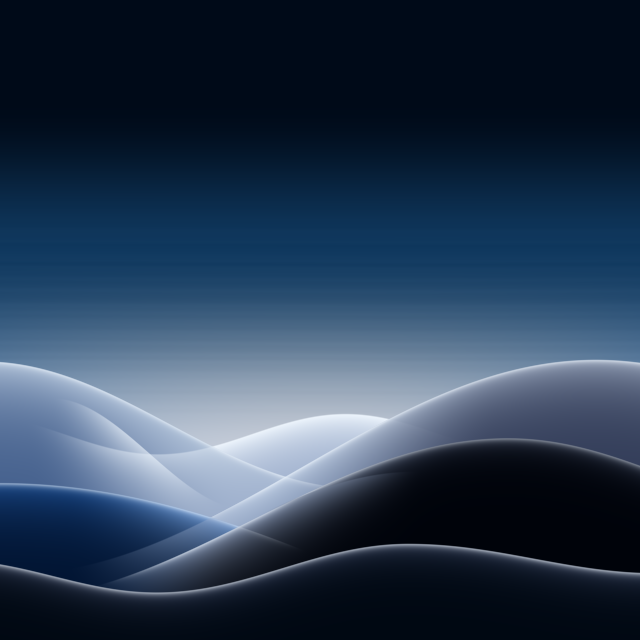
Write a WebGL 2 fragment shader that draws this background.

```glsl
#version 300 es
precision highp float;
// Translucent, softly lit hills under a deep blue sky that pales at the horizon.
uniform vec2 u_resolution;
out vec4 outColor;

const float PI = 3.14159265;

// Sky
const vec3 NIGHT = vec3(0.0, 0.04, 0.095);
const vec3 NAVY = vec3(0.06, 0.22, 0.37);
const vec3 HAZE = vec3(0.80, 0.82, 0.86);
const vec3 SIDE_HAZE = vec3(0.60, 0.70, 0.82);
const float STREAKS = 0.014;

// Hills
const vec3 WHITE = vec3(0.93, 0.96, 0.99);
const vec3 MIST = vec3(0.60, 0.67, 0.79);
const vec3 STEEL = vec3(0.25, 0.36, 0.54);
const vec3 SLATE = vec3(0.19, 0.23, 0.34);
const vec3 COBALT = vec3(0.10, 0.28, 0.53);
const vec3 DEEP_BLUE = vec3(0.0, 0.07, 0.18);
const vec3 INK = vec3(0.0, 0.012, 0.04);
const vec3 SHORE = vec3(0.0, 0.03, 0.07);
const float RIM_WIDTH = 0.004;

// Crest and valley of each ridge
const vec2 FAR_CREST = vec2(0.540, 0.353), FAR_VALLEY = vec2(0.247, 0.290);
const vec2 LEFT_CREST = vec2(-0.026, 0.435), LEFT_VALLEY = vec2(0.560, 0.237);
const vec2 FOLD_CREST = vec2(0.078, 0.378), FOLD_VALLEY = vec2(0.391, 0.203);
const vec2 RIGHT_CREST = vec2(0.931, 0.4375), RIGHT_VALLEY = vec2(0.013, 0.102);
const vec2 BLUE_CREST = vec2(0.0, 0.245), BLUE_VALLEY = vec2(1.302, -0.113);
const vec2 DARK_CREST = vec2(0.794, 0.315), DARK_VALLEY = vec2(0.0, 0.0625);
const vec2 DARK_END = vec2(1.315, 0.188);
const vec2 INNER_CREST = vec2(0.651, 0.263), INNER_VALLEY = vec2(0.039, 0.069);
const vec2 NEAR_START = vec2(-0.078, 0.125), NEAR_VALLEY = vec2(0.245, 0.074);
const vec2 NEAR_CREST = vec2(0.638, 0.150), NEAR_END = vec2(1.029, 0.104);

float hash(float n) { return fract(sin(n * 127.1) * 43758.5); }

float noise(float x) {
    float i = floor(x);
    return mix(hash(i), hash(i + 1.0), smoothstep(0.0, 1.0, x - i));
}

// Height of a cosine wave through two extremes
float ridge(float x, vec2 a, vec2 b) {
    return mix(a.y, b.y, 0.5 - 0.5 * cos(PI * (x - a.x) / (b.x - a.x)));
}

// Rises over a..b and falls over c..d
float window(float x, float a, float b, float c, float d) {
    return smoothstep(a, b, x) * (1.0 - smoothstep(c, d, x));
}

float inside(float depth) {
    float edge = 1.0 / u_resolution.y;
    return smoothstep(-edge, edge, depth);
}

// Light that fades downwards from a ridge
vec3 veil(vec3 base, float depth, vec3 tint, float reach, float strength) {
    return mix(base, tint, inside(depth) * strength * exp(-max(depth, 0.0) / reach));
}

vec3 rim(vec3 base, float depth, float strength) {
    return veil(base, depth, WHITE, RIM_WIDTH, strength);
}

// Solid hill with a lit upper side
vec3 hill(vec3 base, float depth, vec3 body, vec3 sheen, float reach, float alpha) {
    vec3 fill = mix(body, sheen, exp(-max(depth, 0.0) / reach));
    return mix(base, fill, inside(depth) * alpha);
}

vec3 sky(vec2 p) {
    float side = pow(abs(p.x * 2.0 - 1.0), 2.0);
    float glow = 1.0 - smoothstep(0.27, 0.62, p.y);
    vec3 color = mix(NIGHT, NAVY, 1.0 - smoothstep(0.60, 0.84, p.y));
    color = mix(color, mix(HAZE, SIDE_HAZE, side), glow);
    float streak = noise(p.y * 170.0 + noise(p.x * 3.0)) - 0.5;
    return color + STREAKS * streak * window(p.y, 0.3, 0.42, 0.55, 0.75);
}

void main() {
    vec2 p = gl_FragCoord.xy / u_resolution;
    float x = p.x;
    float far = ridge(x, FAR_CREST, FAR_VALLEY) - p.y;
    float left = ridge(x, LEFT_CREST, LEFT_VALLEY) - p.y;
    float fold = ridge(x, FOLD_CREST, FOLD_VALLEY) - p.y;
    float right = ridge(x, RIGHT_CREST, RIGHT_VALLEY) - p.y;
    float blue = ridge(x, BLUE_CREST, BLUE_VALLEY) - p.y;
    float dark = ridge(x, DARK_CREST, x < DARK_CREST.x ? DARK_VALLEY : DARK_END) - p.y;
    float inner = ridge(x, INNER_CREST, INNER_VALLEY) - p.y;
    vec2 nearEnd = x < NEAR_VALLEY.x ? NEAR_START : NEAR_CREST;
    float near = (x < NEAR_CREST.x ? ridge(x, NEAR_VALLEY, nearEnd) : ridge(x, NEAR_CREST, NEAR_END)) - p.y;

    // Pale hills at the back
    vec3 color = hill(sky(p), far, MIST, WHITE, 0.045, smoothstep(0.24, 0.34, x));
    vec3 leftBody = mix(STEEL, MIST, smoothstep(0.05, 0.4, x));
    color = hill(color, left, leftBody, vec3(0.68, 0.75, 0.84), 0.07, 1.0 - 0.5 * smoothstep(0.3, 0.38, x));
    color = rim(color, left, 0.75);
    color = veil(color, fold, WHITE, 0.04, 0.65 * window(x, 0.08, 0.2, 0.22, 0.36));
    color = veil(color, far, WHITE, 0.035, 0.45 * window(x, 0.04, 0.2, 0.3, 0.37));

    // Broad right hill, showing the left slope through it
    float rightward = smoothstep(0.4, 0.78, x);
    vec3 rightSheen = mix(vec3(0.76, 0.82, 0.90), vec3(0.56, 0.61, 0.70), rightward);
    color = hill(color, right, mix(vec3(0.45, 0.53, 0.67), SLATE, rightward), rightSheen, 0.05, mix(0.75, 1.0, rightward));
    color = rim(color, right, 0.8);
    color = rim(color, left, 0.3 * window(x, 0.42, 0.45, 0.48, 0.53));

    // Blue hill with the right slope crossing it
    vec3 blueSheen = mix(COBALT, vec3(0.40, 0.57, 0.80), smoothstep(0.1, 0.33, x));
    color = hill(color, blue, DEEP_BLUE, blueSheen, 0.05, 1.0 - smoothstep(0.38, 0.5, x));
    color = rim(color, blue, 0.7 * (1.0 - smoothstep(0.36, 0.48, x)));
    color = veil(color, right, MIST, 0.05, 0.4 * window(x, 0.1, 0.32, 0.34, 0.42));

    // Dark hill and its inner fold
    float darkLeft = 1.0 - smoothstep(0.38, 0.72, x);
    vec3 darkSheen = mix(vec3(0.15, 0.18, 0.25), vec3(0.50, 0.56, 0.67), darkLeft);
    color = hill(color, dark, INK, darkSheen, mix(0.02, 0.042, darkLeft), smoothstep(0.13, 0.36, x));
    color = rim(color, dark, mix(0.5, 0.75, darkLeft) * smoothstep(0.15, 0.3, x));
    color = veil(color, inner, vec3(0.42, 0.47, 0.56), 0.022, 0.6 * window(x, 0.4, 0.5, 0.52, 0.66));
    color = rim(color, blue, 0.25 * window(x, 0.36, 0.38, 0.4, 0.48));

    // Foreground
    color = hill(color, near, SHORE, vec3(0.15, 0.19, 0.28), 0.025, 1.0);
    color = rim(color, near, 0.75);
    outColor = vec4(color, 1.0);
}
```
